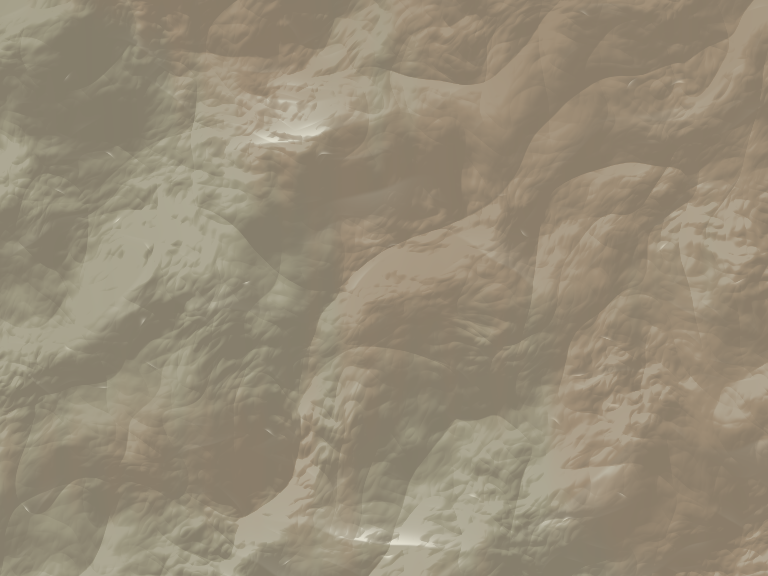
Reproduce this texture procedurally as a WebGL 2 fragment shader.

```glsl
#version 300 es
precision highp float;
// Crumpled metal foil: soft facets, sharp-edged folds and tiny glints in dull silver light.

uniform vec2 u_resolution;
out vec4 fragColor;

const vec3 TAUPE  = vec3(0.540, 0.500, 0.430);
const vec3 WARM   = vec3(0.618, 0.548, 0.456);
const vec3 OLIVE  = vec3(0.612, 0.592, 0.500);
const vec3 SILVER = vec3(0.735, 0.718, 0.655);
const vec3 GLINT  = vec3(0.920, 0.910, 0.850);
const vec2 LIGHT  = vec2(-0.45, 0.89);

vec2 hash2(vec2 p) {
    vec3 q = fract(p.xyx * vec3(0.1031, 0.1030, 0.0973));
    q += dot(q, q.yzx + 33.33);
    return fract((q.xx + q.yz) * q.zy);
}

float cornerSlope(vec2 cell, vec2 offset) {
    float angle = 6.2832 * hash2(cell).x;
    return dot(vec2(cos(angle), sin(angle)), offset);
}

// Gradient noise, roughly -0.7 to 0.7
float noise(vec2 p) {
    vec2 i = floor(p), f = p - i;
    vec2 w = f * f * f * (f * (f * 6.0 - 15.0) + 10.0);
    vec2 e = vec2(0.0, 1.0);
    float low  = mix(cornerSlope(i, f), cornerSlope(i + e.yx, f - e.yx), w.x);
    float high = mix(cornerSlope(i + e.xy, f - e.xy), cornerSlope(i + e.yy, f - e.yy), w.x);
    return mix(low, high, w.y);
}

vec2 rotate(vec2 p, float angle) {
    float c = cos(angle), s = sin(angle);
    return vec2(c * p.x + s * p.y, c * p.y - s * p.x);
}

vec2 bend(vec2 p, float scale, float amount) {
    return p + amount * vec2(noise(p * scale + 17.0), noise(p * scale + 71.0));
}

// Crossing smooth sheets leave creases that fade in and out
float sheetHeight(vec2 p, float roughness) {
    float height = 0.0, scale = 3.3, weight = 1.0;
    for (int i = 0; i < 5; i++) {
        vec2 q = rotate(p, 0.5 + 0.9 * float(i)) * scale * vec2(0.85, 1.2) + 40.0 + 13.0 * float(i);
        height += weight / scale * max(noise(q), noise(q * 1.1 + 57.0));
        scale *= 2.0;
        weight *= roughness;
    }
    return height;
}

float facetSlope(vec2 p, float stepSize, float roughness) {
    vec2 d = LIGHT * stepSize;
    return (sheetHeight(p - d, roughness) - sheetHeight(p + d, roughness)) / (2.0 * stepSize);
}

// Scattered strokes, each crisp on one side and fading on the other
float folds(vec2 p, float scale, float chance, float halfLength, float fade, float edge) {
    vec2 q = p * scale, home = floor(q);
    float sum = 0.0;
    for (int y = -1; y <= 1; y++)
    for (int x = -1; x <= 1; x++) {
        vec2 cell = home + vec2(x, y) + 100.0;
        vec2 place = hash2(cell), kind = hash2(cell + 31.7), size = hash2(cell + 63.1);
        vec2 d = rotate(q + 100.0 - cell - place, mix(-0.75, 0.9, kind.x));
        d.y = (d.y + 0.5 * d.x * d.x * (size.y - 0.5)) * (fract(size.x * 7.0) < 0.35 ? -1.0 : 1.0);
        float along = d.x / (halfLength * mix(0.5, 1.0, size.x));
        float across = smoothstep(-edge * scale, edge * scale, d.y) * exp(-max(d.y, 0.0) / fade);
        sum += step(kind.y, chance) * exp(-along * along) * across * mix(0.35, 1.0, size.y);
    }
    return sum;
}

void main() {
    vec2 p = gl_FragCoord.xy / u_resolution.y;
    vec2 uv = gl_FragCoord.xy / u_resolution;
    float px = 1.0 / u_resolution.y;

    // Broad variation: brighter low and left, duller high and right
    float drift = noise(p * 1.9 + 5.0);
    float lift = 0.42 - 0.7 * uv.y - 0.15 * uv.x + 0.8 * drift;
    float streak = noise(p * vec2(34.0, 2.2)) + 0.7 * noise(p * vec2(11.0, 1.6) + 23.0);

    // Facets and folds
    vec2 bent = bend(bend(p, 4.0, 0.05), 13.0, 0.012);
    float roughness = clamp(0.74 + 0.4 * noise(p * 4.5 + 90.0), 0.5, 0.92);
    float slope = 1.35 * facetSlope(bent, max(0.0013, 0.7 * px), roughness);
    float swath = folds(bent, 3.6, 0.62, 0.42, 0.11, 0.002 + px);
    float crease = folds(bent + 3.0, 8.0, 0.5, 0.42, 0.08, 0.001 + 0.7 * px);
    float dent = folds(bent + 9.0, 17.0, 0.4, 0.4, 0.09, 0.0006 + 0.5 * px);
    float spark = folds(bend(p, 30.0, 0.012) + 7.0, 15.0, 0.16, 0.15, 0.035, 0.5 * px + 0.0004);

    // Tint of the dull reflection, warm to the right and olive to the left
    float hue = uv.x - 0.48 + 0.35 * uv.y - 0.15 + 0.9 * noise(p * 2.6 + 31.0) + 0.25 * streak;
    float warmth = smoothstep(-0.25, 0.3, hue);
    vec3 tint = mix(OLIVE, WARM, warmth);
    vec3 dull = TAUPE + mix(vec3(-0.004, 0.006, 0.004), vec3(0.014, 0.0, -0.006), warmth);
    float body = smoothstep(-1.35, 1.35, slope + 0.9 * lift + 0.2 * streak + 0.1);
    vec3 color = mix(dull, tint, body);

    // Silver sheen and white glints
    float patchy = smoothstep(-0.55, 0.4, lift + 0.1);
    float relief = clamp(0.85 + 0.35 * slope, 0.45, 1.4);
    float sheen = 0.5 * smoothstep(0.8, 2.0, slope + 0.4 * lift) * patchy;
    sheen += (0.95 * swath * patchy + 0.4 * crease + 0.24 * dent) * relief * mix(0.45, 1.0, patchy);
    color = mix(color, SILVER, min(sheen, 1.0));
    float shine = 0.75 * smoothstep(0.7, 1.4, sheen) + 1.1 * spark * mix(0.4, 1.0, patchy);
    color = mix(color, GLINT, min(shine, 1.0));

    color += 0.008 * clamp(slope, -1.5, 1.5) + 0.004 * streak;
    fragColor = vec4(color, 1.0);
}
```
